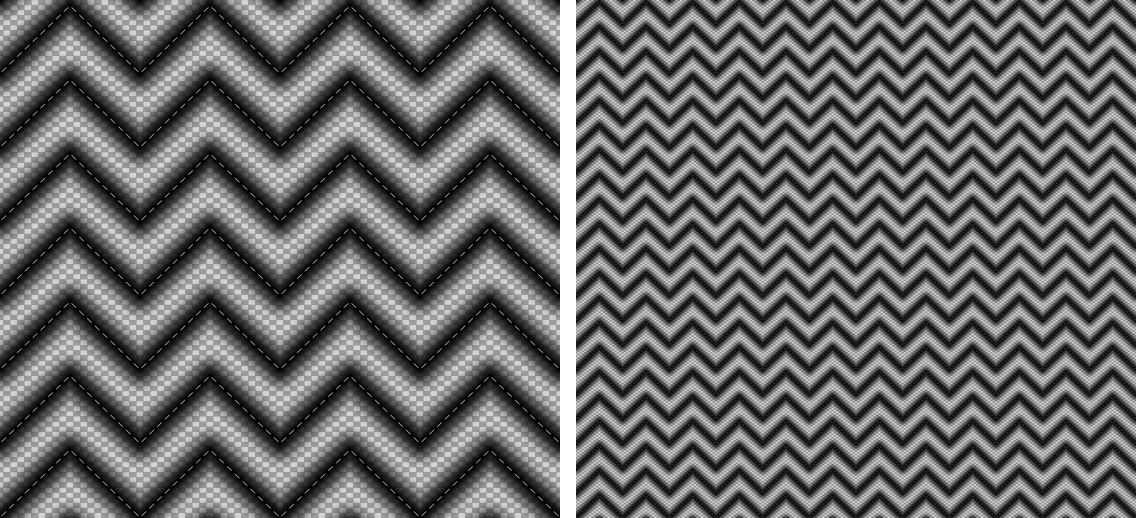
Left: one tile. Right: repeated 3 by 3.
Write a Shadertoy shader that draws this pattern.

```glsl
const vec2 REPEATS = vec2(4.0, 7.0);    // zigzags across, bands down
const vec2 CHECKS = vec2(80.0, 102.0);  // even counts, so the checker wraps
const float AMPLITUDE = 0.1306;         // peak to valley, in canvas heights
const float BAND_CENTRE = 0.0664;
const float DASHES_PER_ARM = 9.0;

// Distance to a segment (x) and position along it from 0 to 1 (y)
vec2 segment(vec2 p, vec2 a, vec2 b) {
    vec2 ab = b - a;
    float along = clamp(dot(p - a, ab) / dot(ab, ab), 0.0, 1.0);
    return vec2(length(p - a - ab * along), along);
}

float roundedBox(vec2 p, vec2 halfSize, float radius) {
    vec2 q = abs(p) - halfSize + radius;
    return length(max(q, 0.0)) + min(max(q.x, q.y), 0.0) - radius;
}

float fill(float dist, float blur) {
    return 1.0 - smoothstep(-blur, blur, dist);
}

// Nearest of the stacked zigzags; x is mirrored about each peak
vec2 zigzag(vec2 p, vec2 period) {
    float x = abs(fract(p.x / period.x) - 0.5) * period.x;
    float y = (fract((p.y - BAND_CENTRE) / period.y + 0.5) - 0.5) * period.y;
    vec2 peak = vec2(0.0, 0.5 * AMPLITUDE);
    vec2 valley = vec2(0.5 * period.x, -0.5 * AMPLITUDE);
    vec2 nearest = vec2(1e3, 0.0);
    for (int k = -1; k <= 1; k++) {
        vec2 hit = segment(vec2(x, y + float(k) * period.y), peak, valley);
        if (hit.x < nearest.x) nearest = hit;
    }
    return nearest;
}

// Rounded light tiles on every other cell
float checker(vec2 uv, vec2 canvas, float blur) {
    vec2 grid = uv * CHECKS + vec2(0.5, 0.0);
    vec2 cell = floor(grid);
    vec2 size = canvas / CHECKS;
    float light = 1.0 - mod(cell.x + cell.y, 2.0);
    float tile = roundedBox((fract(grid) - 0.5) * size, 0.49 * size, 0.0024);
    return light * fill(tile, blur);
}

// Thin tapered stitches along each arm
float stitches(vec2 line, float blur) {
    float phase = abs(fract(line.y * DASHES_PER_ARM) - 0.5);
    float taper = 1.0 - smoothstep(0.18, 0.42, phase);
    return taper * fill(line.x - 0.0009, blur);
}

void mainImage(out vec4 fragColor, in vec2 fragCoord) {
    vec2 uv = fragCoord / iResolution.xy;
    vec2 canvas = vec2(iResolution.x / iResolution.y, 1.0);
    float pixel = 1.0 / iResolution.y;
    vec2 period = canvas / REPEATS;

    vec2 line = zigzag(uv * canvas, period);

    // Padded shading: black at the seams, light along the ridge
    float depth = line.x / (0.354 * period.y);
    float shade = smoothstep(-0.1, 1.0, depth);
    float tone = shade * mix(0.61, 0.83, checker(uv, canvas, 0.75 * pixel));

    tone = mix(tone, 0.0, fill(line.x - 0.003, 0.003));
    tone = mix(tone, 0.62, stitches(line, 0.6 * pixel));
    fragColor = vec4(vec3(tone), 1.0);
}
```
